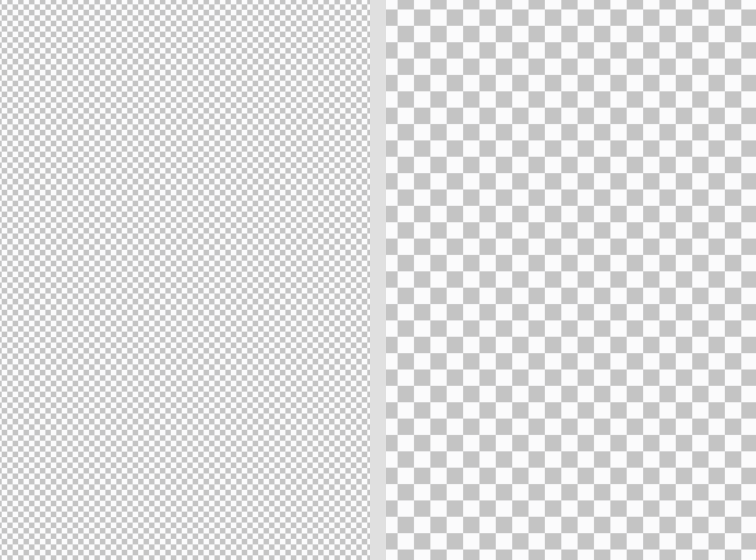
Left, the full canvas; right, a detail of the centre.
Reproduce this pattern procedurally as a WebGL 2 fragment shader.

```glsl
#version 300 es
precision highp float;

uniform vec2 u_resolution;
out vec4 fragColor;

const float CELLS_ACROSS = 67.83;
// Offset of the first full cell from the top left corner, in cells
const vec2 FIRST_CELL = vec2(0.32, 0.80);
// Half of the edge blend, in pixel footprints
const float EDGE_SOFTNESS = 0.6;

const vec3 WHITE = vec3(0.985, 0.985, 0.99);
const vec3 GRAY = vec3(0.768);

// Square wave: +1 on even cells, -1 on odd cells, with smoothed steps
vec2 squareWave(vec2 position, float halfEdge) {
    vec2 side = 1.0 - 2.0 * mod(floor(position), 2.0);
    vec2 edgeDistance = 0.5 - abs(fract(position) - 0.5);
    return side * clamp(edgeDistance / halfEdge, 0.0, 1.0);
}

// Coverage of the even squares, from 0 to 1
float checker(vec2 position, float halfEdge) {
    vec2 wave = squareWave(position, halfEdge);
    return 0.5 + 0.5 * wave.x * wave.y;
}

void main() {
    // Cell coordinates, counted right and down from the top left corner
    float cellsPerPixel = CELLS_ACROSS / u_resolution.x;
    vec2 fromTopLeft = vec2(gl_FragCoord.x, u_resolution.y - gl_FragCoord.y);
    vec2 cell = fromTopLeft * cellsPerPixel - FIRST_CELL;

    float grayCoverage = checker(cell, EDGE_SOFTNESS * cellsPerPixel);
    fragColor = vec4(mix(WHITE, GRAY, grayCoverage), 1.0);
}
```
